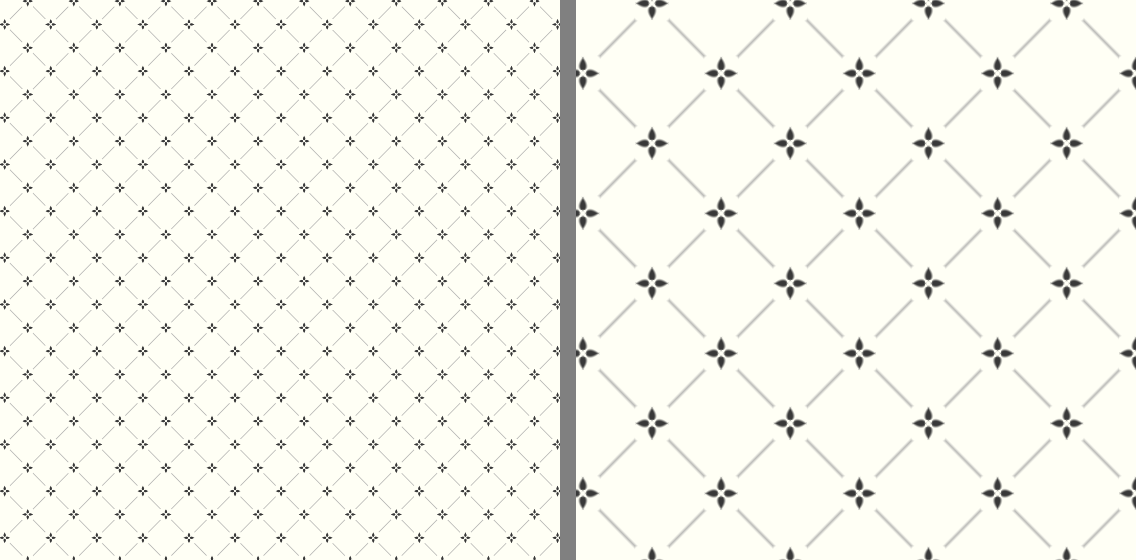
Left, the full canvas; right, a detail of the centre.
A three.js fragment shader for this pattern:

```glsl
#define REPEATS vec2(12.155, 12.0)
#define ORIGIN vec2(0.0495, -0.0020)
#define PAPER vec3(1.0, 1.0, 0.962)
#define LINE_COLOR vec3(0.72, 0.72, 0.71)
#define PETAL_COLOR vec3(0.22, 0.22, 0.22)
#define LINE_HALF_WIDTH 0.0007
#define LINE_GAP 0.0140
#define PETAL_START 0.0018
#define PETAL_END 0.0092
#define PETAL_HALF_WIDTH 0.0021
#define SOFTNESS 0.0011

varying vec2 vUv;

float coverage(float dist) {
  return 1.0 - smoothstep(-SOFTNESS, SOFTNESS, dist);
}

// Offset, in cells, to the nearest flower of a centred lattice
vec2 nearestFlower(vec2 cell) {
  vec2 corner = fract(cell + 0.5) - 0.5;
  vec2 centre = fract(cell) - 0.5;
  return dot(corner, corner) < dot(centre, centre) ? corner : centre;
}

// Four teardrops, broad near the middle and tapering outwards
float petalDistance(vec2 p) {
  p = abs(p);
  float along = max(p.x, p.y);
  float across = min(p.x, p.y);
  float t = clamp((along - PETAL_START) / (PETAL_END - PETAL_START), 0.0, 1.0);
  float halfWidth = PETAL_HALF_WIDTH * 2.6 * sqrt(t) * (1.0 - t);
  float ends = max(PETAL_START - along, along - PETAL_END);
  return max(across - halfWidth, ends);
}

// Diagonal trellis, interrupted around each flower
float trellisDistance(vec2 offset, vec2 p) {
  float scale = inversesqrt(dot(REPEATS, REPEATS));
  float diagonal = abs(abs(offset.x) - abs(offset.y)) * scale;
  return max(diagonal - LINE_HALF_WIDTH, LINE_GAP - length(p));
}

void main() {
  vec2 offset = nearestFlower((vUv - ORIGIN) * REPEATS);
  vec2 p = offset / REPEATS;

  vec3 color = mix(PAPER, LINE_COLOR, coverage(trellisDistance(offset, p)));
  color = mix(color, PETAL_COLOR, coverage(petalDistance(p)));
  gl_FragColor = vec4(color, 1.0);
}
```
